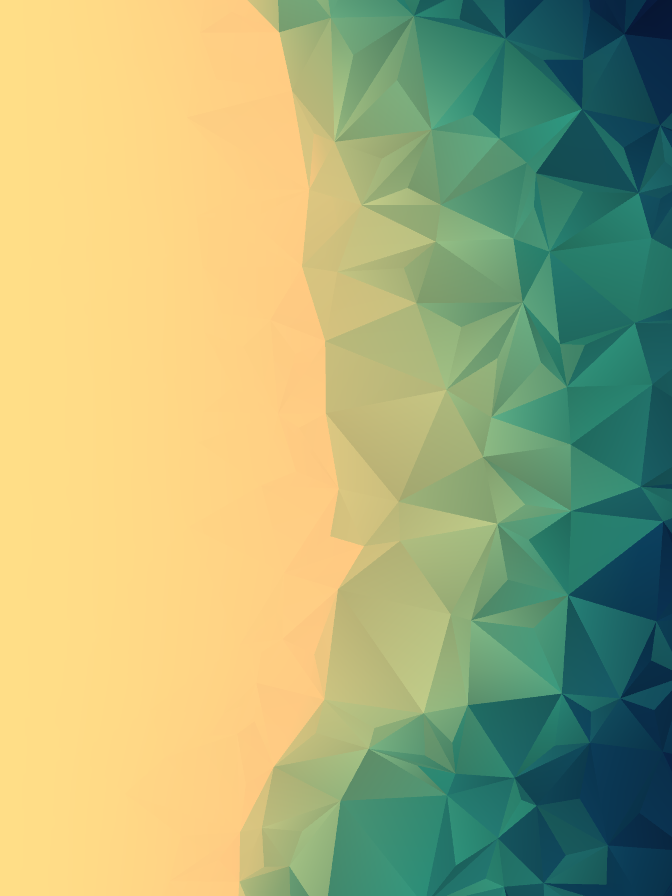
A WebGL 2 fragment shader for this background:

```glsl
#version 300 es
precision highp float;
// Low-poly facets running from flat warm yellow through green to deep navy.

uniform vec2 u_resolution;
out vec4 fragColor;

const float COLUMNS = 9.5;         // grid cells across the canvas width
const float JITTER = 0.45;         // vertex displacement, in cells
const float SPLIT_CHANCE = 0.38;   // share of triangles cut into three
const float FACET_GRADIENT = 0.35; // how much tone varies inside a facet
const float TONE_SPREAD = 0.27;    // random tone offset per facet
const float SHADE_SPREAD = 0.16;   // random brightness per facet
const float NAVY_WIDTH = 0.22;     // distance from navy to its darkest tone
const float ASPECT = 4.0 / 3.0;

// Tone borders along x (peach, olive, teal, navy), rows from bottom to top.
const int ROWS = 9;
const vec4 BORDERS[ROWS] = vec4[](
  vec4(0.352, 0.41, 0.61, 0.94), vec4(0.385, 0.50, 0.69, 0.93),
  vec4(0.470, 0.67, 0.81, 0.98), vec4(0.500, 0.73, 0.85, 0.99),
  vec4(0.486, 0.72, 0.86, 1.20), vec4(0.477, 0.69, 0.85, 1.25),
  vec4(0.472, 0.65, 0.78, 1.18), vec4(0.443, 0.57, 0.76, 1.00),
  vec4(0.368, 0.42, 0.61, 0.82));

// Colours at the tones 0, 1, just past 1, 2, 3, 4 and 5.
const vec3 YELLOW = vec3(1.00, 0.87, 0.53);
const vec3 PEACH = vec3(1.00, 0.79, 0.51);
const vec3 SAND = vec3(0.85, 0.77, 0.50);
const vec3 OLIVE = vec3(0.55, 0.68, 0.47);
const vec3 TEAL = vec3(0.16, 0.51, 0.43);
const vec3 NAVY = vec3(0.04, 0.22, 0.32);
const vec3 MIDNIGHT = vec3(0.03, 0.10, 0.23);

float hash(vec2 p) {
  vec3 q = fract(p.xyx * vec3(0.1031, 0.1030, 0.0973));
  q += dot(q, q.yzx + 33.33);
  return fract((q.x + q.y) * q.z);
}

float cross2(vec2 a, vec2 b) { return a.x * b.y - a.y * b.x; }

// Tone from 0 (yellow) to 5 (midnight) at a point.
float toneAt(vec2 p) {
  float row = clamp(p.y / ASPECT, 0.0, 1.0) * float(ROWS - 1);
  vec4 start = vec4(0.0);
  for (int i = 0; i < ROWS; i++) start += BORDERS[i] * max(0.0, 1.0 - abs(row - float(i)));
  vec4 span = vec4(start.yzw - start.xyz, NAVY_WIDTH);
  vec4 steps = clamp((p.x - start) / span, 0.0, 1.0);
  return clamp(p.x / start.x, 0.0, 1.0) + dot(steps, vec4(1.0));
}

vec3 rampColor(float tone) {
  vec3 color = mix(YELLOW, PEACH, pow(clamp(tone, 0.0, 1.0), 1.7));
  color = mix(color, SAND, clamp((tone - 1.0) * 10.0, 0.0, 1.0));
  color = mix(color, OLIVE, clamp((tone - 1.1) / 0.9, 0.0, 1.0));
  color = mix(color, TEAL, clamp(tone - 2.0, 0.0, 1.0));
  color = mix(color, NAVY, clamp(tone - 3.0, 0.0, 1.0));
  return mix(color, MIDNIGHT, clamp(tone - 4.0, 0.0, 1.0));
}

vec2 vertex(vec2 cell) {
  vec2 offset = vec2(hash(cell + 17.3), hash(cell + 71.9)) * 2.0 - 1.0;
  return (cell + JITTER * offset) / COLUMNS;
}

// Triangles are counter-clockwise.
bool inside(vec2 p, vec2 a, vec2 b, vec2 c) {
  return min(cross2(b - a, p - a), min(cross2(c - b, p - b), cross2(a - c, p - c))) >= 0.0;
}

// Finds the facet that holds p, starting from the nearest grid cell.
void findFacet(vec2 p, out vec2 a, out vec2 b, out vec2 c) {
  for (int k = 4; k < 13; k++) {
    int n = k % 9;
    vec2 cell = floor(p * COLUMNS) + vec2(n % 3 - 1, n / 3 - 1);
    a = vertex(cell);
    b = vertex(cell + vec2(1, 0));
    c = vertex(cell + 1.0);
    vec2 d = vertex(cell + vec2(0, 1));
    // Cut along the shorter diagonal that lies inside the quad.
    bool acInside = cross2(c - a, b - a) < 0.0 && cross2(c - a, d - a) > 0.0;
    bool bdInside = cross2(d - b, c - b) < 0.0 && cross2(d - b, a - b) > 0.0;
    bool useAC = acInside && (!bdInside || distance(a, c) < distance(b, d));
    if (!useAC) { vec2 first = a; a = b; b = c; c = d; d = first; }
    if (inside(p, a, b, c)) break;
    if (inside(p, a, c, d)) { b = c; c = d; break; }
  }
  // Some triangles are cut into three around an inner point.
  vec2 id = (a + b + c) * 371.0;
  if (hash(id) < SPLIT_CHANCE) {
    vec3 w = 0.25 + vec3(hash(id + 3.1), hash(id + 8.6), hash(id + 13.4));
    vec2 inner = (a * w.x + b * w.y + c * w.z) / (w.x + w.y + w.z);
    if (inside(p, a, b, inner)) c = inner;
    else if (inside(p, b, c, inner)) a = inner;
    else b = inner;
  }
}

vec3 facetColor(vec2 p, vec2 center) {
  vec2 id = center * 913.0;
  float base = toneAt(center);
  float follow = mix(0.9, FACET_GRADIENT, smoothstep(0.5, 1.0, base));
  float tone = toneAt(mix(center, p, follow));
  // Keep the warm edge on facet borders.
  tone = base < 1.0 ? min(tone, 1.0) : max(tone, 1.1);
  tone += (hash(id) - 0.5) * TONE_SPREAD * max(base - 0.6, 0.0);
  float slope = 1.7 * dot(p - center, vec2(hash(id + 5.7), hash(id + 9.2)) * 2.0 - 1.0);
  float shade = (hash(id + 41.2) - 0.5) * SHADE_SPREAD + slope;
  return rampColor(tone) * (1.0 + shade * smoothstep(0.6, 2.5, base));
}

void main() {
  float pixel = 1.0 / u_resolution.x;
  vec3 sum = vec3(0.0);
  float count = 0.0;
  // One sample inside facets, three more around the pixel near an edge.
  for (int s = 0; s < 4; s++) {
    float angle = float(s) * 2.0944;
    vec2 offset = s == 0 ? vec2(0.0) : 0.4 * vec2(cos(angle), sin(angle));
    vec2 p = (gl_FragCoord.xy + offset) * pixel, a, b, c;
    findFacet(p, a, b, c);
    sum += facetColor(p, (a + b + c) / 3.0);
    count += 1.0;
    float edge = min(cross2(normalize(b - a), p - a),
                 min(cross2(normalize(c - b), p - b), cross2(normalize(a - c), p - c)));
    if (s == 0 && edge > 0.6 * pixel) break;
  }
  fragColor = vec4(sum / count, 1.0);
}
```
